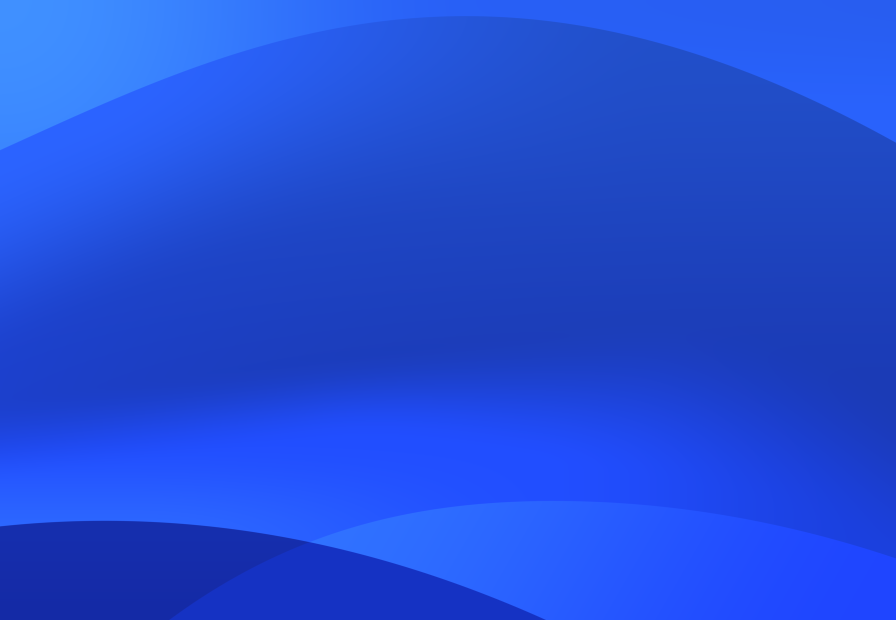
This background is drawn by a Shadertoy shader. Its source:

```glsl
// Layered blue hills with a soft glowing fold across the largest one.

// Antialiased coverage below a curve of the given height and slope.
float below(float height, float y) {
    float d = height - y;
    return smoothstep(-0.7, 0.7, d / length(vec2(dFdx(d), dFdy(d))));
}

float bigHill(float x) {
    float t = x - 0.52;
    return 0.974 - 0.95 * t * t + (0.41 - 0.28 * t) * t * t * t * t;
}

float rightHill(float x) {
    float t = x - 0.618;
    return 0.192 - t * t * (0.635 + 0.95 * max(-t, 0.0));
}

float leftHill(float x) {
    float t = x - 0.117;
    return 0.16 - 0.66 * t * t;
}

vec3 skyColor(vec2 p) {
    float corner = length((p - vec2(0.0, 1.0)) * vec2(1.446, 1.0));
    vec3 azure = mix(vec3(0.16, 0.385, 0.99), vec3(0.155, 0.365, 0.94), smoothstep(0.8, 1.0, p.y) * p.x);
    return mix(vec3(0.25, 0.565, 1.0), azure, smoothstep(0.0, 0.78, corner));
}

vec3 bigHillColor(vec2 p) {
    // Shaded body, lighter toward the crest and the left side
    vec3 color = mix(vec3(0.104, 0.228, 0.71), vec3(0.132, 0.312, 0.79), smoothstep(0.3, 1.0, p.y));
    color += vec3(0.005, 0.02, 0.09) * pow(1.0 - p.x, 3.0);
    float depth = bigHill(p.x) - p.y;
    float lift = (1.0 - smoothstep(0.0, 0.34, depth)) * (1.0 - smoothstep(0.1, 0.75, p.x));
    color = mix(color, vec3(0.17, 0.39, 1.0), lift);

    // Glow under the fold, wider and dimmer toward the right
    float bend = max(p.x - 0.7, 0.0);
    float fold = 0.36 + 0.185 * p.x - 1.9 * bend * bend;
    float width = 0.14 + 0.15 * smoothstep(0.35, 0.85, p.x);
    float glow = smoothstep(0.0, width, fold - p.y);
    vec3 glowColor = mix(vec3(0.13, 0.305, 1.0), vec3(0.105, 0.25, 0.87), smoothstep(0.6, 1.0, p.x));
    float shine = (1.0 - smoothstep(0.13, 0.3, p.y)) * (1.0 - smoothstep(0.15, 0.65, p.x));
    glowColor = mix(glowColor, vec3(0.175, 0.405, 1.0), shine);
    return mix(color, glowColor, glow);
}

void mainImage(out vec4 fragColor, in vec2 fragCoord) {
    vec2 p = fragCoord / iResolution.xy;
    vec3 color = mix(skyColor(p), bigHillColor(p), below(bigHill(p.x), p.y));

    // Bright hill on the right
    float right = below(rightHill(p.x), p.y);
    float falloff = smoothstep(0.3, 1.05, p.x + 0.4 * (0.15 - p.y));
    color = mix(color, mix(vec3(0.19, 0.45, 1.0), vec3(0.12, 0.27, 1.0), falloff), right);

    // Dark hill on the left, lighter where the two overlap
    vec3 navy = mix(vec3(0.08, 0.165, 0.65), vec3(0.082, 0.18, 0.68), smoothstep(0.0, 0.16, p.y));
    navy = mix(navy, vec3(0.082, 0.195, 0.765), right);
    color = mix(color, navy, below(leftHill(p.x), p.y));

    fragColor = vec4(color, 1.0);
}
```
